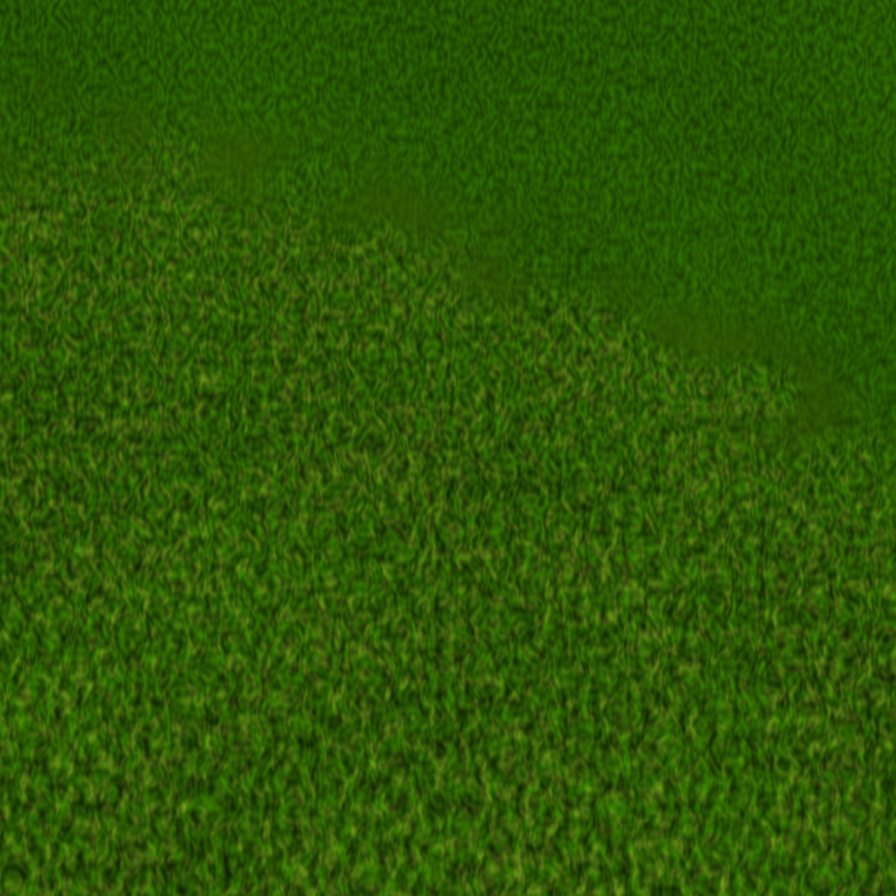
This texture is drawn by a three.js fragment shader. Its source:

```glsl
// A mown lawn seen at a slant: upright blades, coarse near the bottom and fine at the top.
// Stretched gradient noise forms the blades; a curved border parts the lush green
// far turf from the near turf, which is flecked with straw.

varying vec2 vUv;

const vec3 LUSH_GREEN = vec3(0.142, 0.333, 0.004);
const vec3 BLADE_GREEN = vec3(0.150, 0.332, 0.008);
const vec3 STRAW = vec3(0.262, 0.375, 0.055);
const vec3 BORDER_OLIVE = vec3(0.178, 0.308, 0.004);

const vec2 COARSE_BLADES = vec2(92.0, 42.0);   // cells across and up the canvas
const vec2 FINE_BLADES = vec2(185.0, 105.0);
const vec2 STRAW_CELLS = vec2(82.0, 56.0);
const float NEAR_CONTRAST = 0.82;
const float FAR_CONTRAST = 0.50;
const float BLADE_LEAN = 0.007;
const float BORDER_SOFTNESS = 0.07;
const float BROAD_SHADING = 0.13;

float hash(vec2 cell) {
  vec3 p = fract(vec3(cell.xyx) * 0.1031);
  p += dot(p, p.yzx + 33.33);
  return fract((p.x + p.y) * p.z);
}

float cornerSlope(vec2 cell, vec2 offset) {
  float angle = 6.2832 * hash(cell);
  return dot(vec2(cos(angle), sin(angle)), offset);
}

float gradientNoise(vec2 p) {
  vec2 cell = floor(p);
  vec2 f = fract(p);
  vec2 blend = f * f * f * (f * (f * 6.0 - 15.0) + 10.0);
  float low = mix(cornerSlope(cell, f),
                  cornerSlope(cell + vec2(1.0, 0.0), f - vec2(1.0, 0.0)), blend.x);
  float high = mix(cornerSlope(cell + vec2(0.0, 1.0), f - vec2(0.0, 1.0)),
                   cornerSlope(cell + vec2(1.0, 1.0), f - vec2(1.0, 1.0)), blend.x);
  return mix(low, high, blend.y);
}

// Signed height below the border that falls away to the right.
float depthBelowBorder(vec2 p) {
  float border = 0.86 - 0.13 * p.x - 0.23 * p.x * p.x;
  return border - p.y + 0.05 * gradientNoise(p * 7.0 + 3.7);
}

// Blade light and shade, shifting from coarse to fine with distance.
float bladeGrain(vec2 p) {
  float coarse = gradientNoise(p * COARSE_BLADES + 11.3);
  float fine = gradientNoise(p * FINE_BLADES + 47.9);
  return coarse * mix(0.95, 0.25, p.y) + fine * mix(0.55, 0.95, p.y);
}

// Share of dry straw, in flecks gathered into loose patches.
float strawAmount(vec2 p) {
  float fleck = gradientNoise(p * STRAW_CELLS + 71.1);
  fleck += 0.5 * gradientNoise(p * STRAW_CELLS * 2.0 + 19.4);
  float patches = gradientNoise(p * 9.0 + 5.2);
  return smoothstep(-0.22, 0.5, fleck + 0.3 * patches);
}

void main() {
  // Tilt the blades a little this way and that.
  vec2 leaning = vUv;
  leaning.x += BLADE_LEAN * gradientNoise(vUv * vec2(34.0, 27.0));

  float depth = depthBelowBorder(vUv);
  float nearTurf = smoothstep(-BORDER_SOFTNESS, BORDER_SOFTNESS, depth);

  // Smooth, patchy olive strip along the border.
  float strip = exp(-depth * depth / 0.004);
  float calm = strip * smoothstep(-0.3, 0.35, gradientNoise(vUv * vec2(11.0, 14.0) + 8.6));

  // Turf colour.
  float straw = strawAmount(leaning) * (1.0 - 0.6 * calm);
  vec3 nearColor = mix(BLADE_GREEN, STRAW, straw);
  vec3 turf = mix(LUSH_GREEN, nearColor, nearTurf);
  turf = mix(turf, BORDER_OLIVE, 0.7 * calm);

  // Blade shading and slow changes of light.
  float nearness = nearTurf * mix(1.0, 0.55, smoothstep(0.2, 0.85, vUv.y));
  float contrast = mix(FAR_CONTRAST, NEAR_CONTRAST, nearness) * (1.0 - 0.65 * calm);
  float light = 1.0 + contrast * bladeGrain(leaning);
  light += BROAD_SHADING * gradientNoise(vUv * 4.0 + 2.4);

  gl_FragColor = vec4(clamp(turf * light, 0.0, 1.0), 1.0);
}
```
